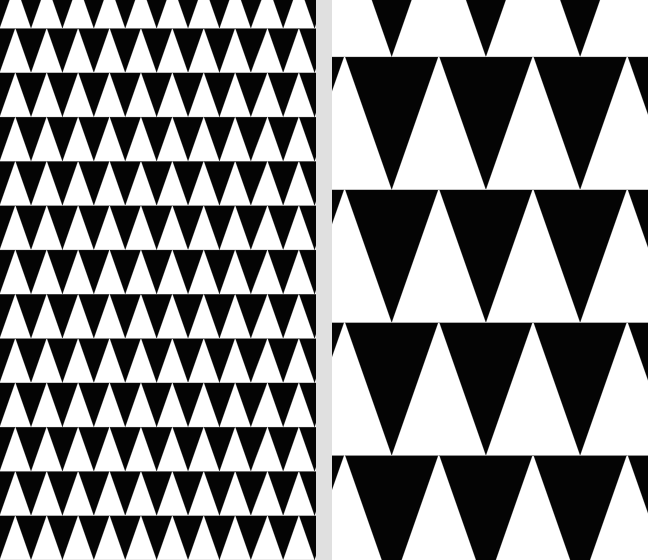
Left, the full canvas; right, a detail of the centre.
Give the GLSL for this pattern, as a Shadertoy shader.

```glsl
#define COLUMN_PITCH 0.05608
#define ROW_PITCH 0.0791
#define TIP_OFFSET -0.0007
#define SEAM_START 0.448
#define SEAM_END 0.478
#define SEAM_STRETCH 0.0016
#define HALF_WIDTH 0.0277
#define EDGE_SOFTNESS 0.75
#define INK vec3(0.016)
#define PAPER vec3(1.0)

// Signed distance to a triangle standing on its tip at the origin
float pennantDistance(vec2 p) {
    vec2 slantNormal = normalize(vec2(ROW_PITCH, -HALF_WIDTH));
    float slant = dot(vec2(abs(p.x), p.y), slantNormal);
    return max(slant, p.y - ROW_PITCH);
}

void mainImage(out vec4 fragColor, in vec2 fragCoord) {
    vec2 p = fragCoord / iResolution.y;

    // One column is slightly wider than the others
    p.x -= TIP_OFFSET + SEAM_STRETCH * smoothstep(SEAM_START, SEAM_END, p.x);

    // Repeat with the tip centred at the bottom of each cell
    vec2 cell = vec2(
        (fract(p.x / COLUMN_PITCH + 0.5) - 0.5) * COLUMN_PITCH,
        fract(p.y / ROW_PITCH) * ROW_PITCH);

    // The row below is included to smooth its flat top edge
    float d = min(pennantDistance(cell),
                  pennantDistance(cell + vec2(0.0, ROW_PITCH)));

    float blur = EDGE_SOFTNESS / iResolution.y;
    float ink = 1.0 - smoothstep(-blur, blur, d);
    fragColor = vec4(mix(PAPER, INK, ink), 1.0);
}
```
